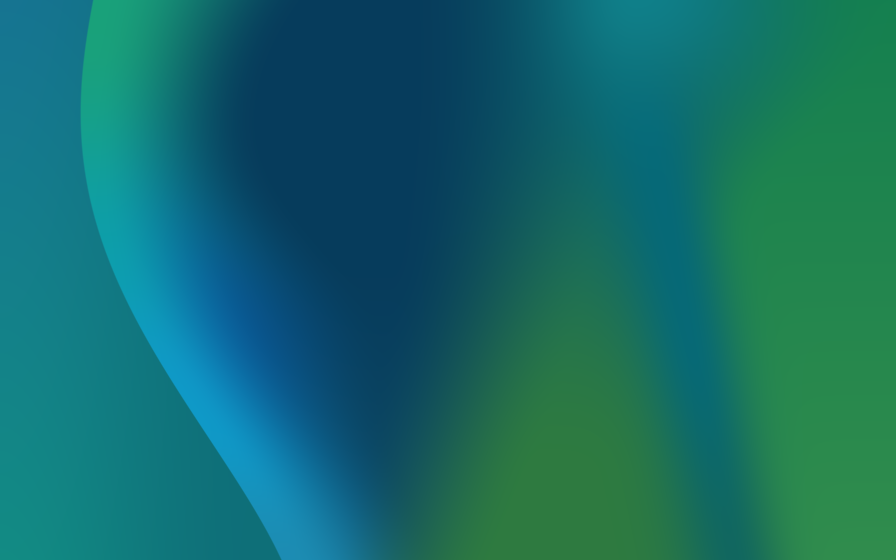
Give the GLSL for this background, as a Shadertoy shader.

```glsl
// Soft abstract backdrop: a curved sheet with a glowing rim over a teal panel.
// The sheet is built from layered gradients: rim, navy hollow, green field,
// a slanted blue fold and a teal glow at the top.

#define RIM_REACH   0.18   // width of the rim light
#define RIM_BULGE   0.09   // extra rim width around mid height
#define HOLLOW_END  0.58   // where the navy hollow meets the green field
#define FOLD_TOP    0.695  // fold position at the top
#define FOLD_SLANT  0.125  // fold drift towards the bottom
#define GLOW_POS    vec2(0.71, -0.02)
#define GLOW_SIZE   vec2(0.13, 0.18)

const vec3 NAVY      = vec3(0.025, 0.235, 0.36);
const vec3 DEEP_BLUE = vec3(0.04, 0.40, 0.69);
const vec3 TEAL      = vec3(0.05, 0.39, 0.42);
const vec3 OLIVE     = vec3(0.18, 0.48, 0.25);
const vec3 GLOW      = vec3(0.06, 0.50, 0.54);

float bell(float v) { return exp(-v * v); }

// Horizontal position of the sheet's left edge at depth t (0 top, 1 bottom)
float sheetEdge(float t) {
    return 0.104 + t * (-0.120 + t * (0.1425 + t * (0.6277 - 0.44 * t)));
}

// Flat panel behind the sheet, shaded towards the edge
vec3 panelColor(vec2 p) {
    vec3 c = mix(vec3(0.085, 0.455, 0.57), vec3(0.07, 0.545, 0.515), p.y);
    return mix(c, vec3(0.055, 0.43, 0.47), 0.95 * smoothstep(0.0, 0.28, p.x));
}

// Rim light: green, then cyan, then blue, fading into the navy hollow
vec3 rimColor(float q, float t) {
    vec3 rim = mix(vec3(0.10, 0.63, 0.48), vec3(0.05, 0.62, 0.67), smoothstep(0.05, 0.48, t));
    rim = mix(rim, vec3(0.06, 0.60, 0.78), smoothstep(0.42, 0.7, t));
    rim = mix(rim, vec3(0.11, 0.55, 0.70), smoothstep(0.75, 1.0, t));
    rim = mix(rim, DEEP_BLUE, smoothstep(0.0, 0.14, q) * bell((t - 0.6) / 0.24));
    float reach = RIM_REACH + RIM_BULGE * bell((t - 0.55) / 0.2) + 0.06 * exp(-6.0 * t);
    vec3 hollow = mix(NAVY, vec3(0.05, 0.29, 0.40), smoothstep(0.45, 1.0, t));
    return mix(rim, hollow, smoothstep(0.015, reach, q));
}

// Green field on both sides of the slanted fold
vec3 fieldColor(vec2 p) {
    float t = p.y;
    float d = p.x - (FOLD_TOP + FOLD_SLANT * t);
    vec3 nearSide = mix(TEAL, OLIVE, smoothstep(0.1, 0.85, t));
    vec3 farSide = mix(vec3(0.08, 0.50, 0.31), vec3(0.19, 0.55, 0.30), t);
    float spread = mix(0.30, 0.09, smoothstep(0.0, 0.45, t));
    vec3 c = mix(nearSide, farSide, smoothstep(-0.03, spread, d));

    vec3 fold = mix(vec3(0.02, 0.41, 0.47), vec3(0.06, 0.40, 0.38), smoothstep(0.6, 1.0, t));
    float halfWidth = d < 0.0 ? 0.062 : 0.05;
    c = mix(c, fold, 0.95 * bell(d / halfWidth) * smoothstep(0.0, 0.25, t));

    vec2 g = (p - GLOW_POS) / GLOW_SIZE;
    return mix(c, GLOW, exp(-dot(g, g)));
}

void mainImage(out vec4 fragColor, in vec2 fragCoord) {
    // p.x runs left to right, p.y runs top to bottom
    vec2 p = fragCoord / iResolution.xy;
    p.y = 1.0 - p.y;

    // Sheet: rim and hollow on the left, field on the right
    float q = p.x - sheetEdge(p.y);
    float border = HOLLOW_END - 0.12 * p.y * p.y;
    float halfBlend = mix(0.13, 0.095, p.y);
    vec3 sheet = mix(rimColor(q, p.y), fieldColor(p),
                     smoothstep(border - halfBlend, border + halfBlend, p.x));

    // Lay the sheet over the panel with a smooth edge
    float aa = 1.0 / iResolution.x;
    vec3 color = mix(panelColor(p), sheet, smoothstep(-aa, aa, q));
    fragColor = vec4(color, 1.0);
}
```
